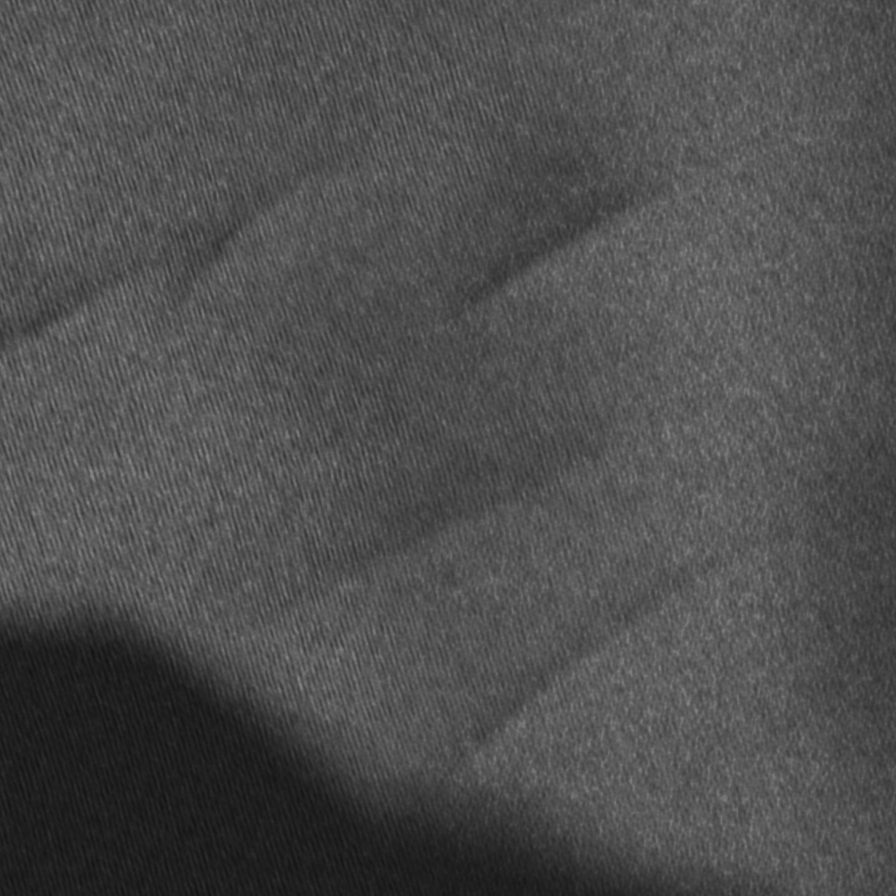
This texture is drawn by a Shadertoy shader. Its source:

```glsl
// Dark grey twill cloth under soft side light, with slanting creases and a
// deep shadow in the lower left corner. Broad light comes from soft spots and
// folds; the weave is warped threads, faint rows and short fine fibres.

#define CLOTH_GREY 0.346
#define SHADOW_GREY 0.120
#define THREADS 162.0
#define ROWS 125.0
#define TWILL_CONTRAST 0.105
#define ROW_CONTRAST 0.028
#define GRAIN_CONTRAST 0.31
#define CLUMP_CONTRAST 0.11
#define MOTTLE 0.028
#define FOLD_DEPTH 0.098
#define CREASE_SOFTNESS 0.012

const float TAU = 6.28319;
const vec2 THREAD_DIR = vec2(0.29, -0.957);
const vec2 FIBRE_DIR = vec2(-0.14, -0.99);
const vec2 ROW_DIR = vec2(0.64, 0.768);

float hash(vec2 p) {
    vec3 q = fract(p.xyx * 0.1031);
    q += dot(q, q.yzx + 33.33);
    return fract((q.x + q.y) * q.z);
}

vec2 gradient(vec2 cell) {
    float angle = TAU * hash(cell);
    return vec2(cos(angle), sin(angle));
}

float gradientNoise(vec2 p) {
    vec2 i = floor(p), f = fract(p);
    vec2 w = f * f * f * (f * (f * 6.0 - 15.0) + 10.0);
    vec2 e = vec2(1.0, 0.0);
    float low = mix(dot(gradient(i), f), dot(gradient(i + e), f - e), w.x);
    float high = mix(dot(gradient(i + e.yx), f - e.yx),
                     dot(gradient(i + e.xx), f - e.xx), w.x);
    return mix(low, high, w.y);
}

// Position across and along a direction
vec2 alignTo(vec2 dir, vec2 p) {
    return vec2(dot(p, vec2(-dir.y, dir.x)), dot(p, dir));
}

// Soft round patch of light, 1 at its centre
float spot(vec2 p, vec2 centre, vec2 radius) {
    vec2 q = (p - centre) / radius;
    return exp(-dot(q, q));
}

// Crease from a to b: dark on its upper side, faintly lit below
float fold(vec2 p, vec2 a, vec2 b, float width, float bow) {
    float len = length(b - a);
    vec2 q = alignTo((b - a) / len, p - a);
    float t = q.y / len;
    float s = clamp(t, 0.0, 1.0);
    float d = q.x - bow * 4.0 * s * (1.0 - s);
    float fade = smoothstep(-0.2, 0.3, t) * (1.0 - smoothstep(0.5, 1.2, t));
    float upper = smoothstep(-CREASE_SOFTNESS, CREASE_SOFTNESS, d);
    return fade * exp(-abs(d) / width) * mix(0.35, -1.0, upper);
}

// Broad light and shade of the draped cloth
float drape(vec2 p) {
    float light = CLOTH_GREY;
    light += 0.030 * spot(p, vec2(0.80, 0.55), vec2(0.15, 0.60));
    light += 0.020 * spot(p, vec2(0.12, 0.45), vec2(0.22, 0.14));
    light -= 0.052 * spot(p, vec2(0.47, 0.55), vec2(0.18, 0.20));
    light -= 0.050 * spot(p, vec2(0.61, 0.81), vec2(0.08, 0.06));
    light -= 0.030 * spot(p, vec2(0.42, 1.00), vec2(0.30, 0.18));
    light -= 0.040 * spot(p, vec2(0.98, 0.36), vec2(0.12, 0.14));
    light -= 0.070 * smoothstep(0.82, 1.04, p.x);

    vec2 q = p + 0.010 * gradientNoise(p * 9.0);
    float folds = fold(q, vec2(-0.10, 0.55), vec2(0.18, 0.71), 0.040, 0.0);
    folds += fold(q, vec2(0.20, 0.66), vec2(0.39, 0.83), 0.030, 0.015);
    folds += fold(q, vec2(0.52, 0.65), vec2(0.78, 0.80), 0.045, 0.010);
    folds += 0.5 * fold(q, vec2(0.30, 0.31), vec2(0.78, 0.55), 0.055, 0.0);
    folds += 0.7 * fold(q, vec2(0.46, 0.08), vec2(0.90, 0.41), 0.035, 0.035);
    return light + FOLD_DEPTH * folds;
}

// Share of light kept outside the corner shadow, softer to the right
float shadowMask(vec2 p) {
    float top = 0.313 - 0.195 * smoothstep(0.10, 0.46, p.x)
              - 0.34 * max(p.x - 0.46, 0.0);
    top += 0.02 * gradientNoise(p * 8.0 + 4.0);
    float softness = mix(0.040, 0.075, smoothstep(0.1, 0.5, p.x));
    return smoothstep(-softness, softness, p.y - top);
}

// Threads, faint rows, fibres and clumps, about -0.3 to 0.3
float weave(vec2 p) {
    vec2 q = alignTo(THREAD_DIR, p);
    q.x += 0.012 * gradientNoise(p * 3.0 + 7.0);
    q.x += 0.0008 * gradientNoise(p * 35.0);
    float right = smoothstep(0.25, 0.75, p.x + 0.4 * gradientNoise(p * 5.0));

    // Clear parallel threads on the left, fading to the right
    float lines = sin(TAU * THREADS * q.x) * mix(1.15, 0.4, right);
    lines *= 1.0 + 1.2 * gradientNoise(q * vec2(80.0, 60.0));
    float rows = sin(TAU * ROWS * (dot(p, ROW_DIR) + 0.01 * gradientNoise(p * 4.0)));
    rows *= 1.0 + gradientNoise(p * 50.0 + 17.0);

    // Fibres follow the threads on the left and stand upright on the right
    vec2 slanted = q * THREADS;
    vec2 upright = alignTo(FIBRE_DIR, p) * THREADS;
    float grain = mix(gradientNoise(slanted * vec2(1.45, 0.55)),
                      gradientNoise(upright * vec2(1.45, 0.60)), right);
    grain += 0.5 * gradientNoise(slanted * vec2(0.75, 0.30) + 31.0);
    grain += 0.55 * gradientNoise(p * 245.0 + 57.0);
    float glint = smoothstep(0.25, 0.6, grain);

    float clumps = gradientNoise(q * vec2(62.0, 38.0) + 23.0);
    return TWILL_CONTRAST * lines + ROW_CONTRAST * rows + CLUMP_CONTRAST * clumps
         + GRAIN_CONTRAST * (grain * 0.75 + 0.28 * (glint - 0.1));
}

void mainImage(out vec4 fragColor, in vec2 fragCoord) {
    vec2 p = fragCoord / iResolution.xy;

    float mottle = gradientNoise(p * 7.0) + 0.8 * gradientNoise(p * 24.0 + 5.0);
    float light = drape(p) + MOTTLE * mottle;
    float grey = mix(SHADOW_GREY, light, shadowMask(p));

    // Fade the weave where threads get finer than the pixels
    float detail = 1.0 - smoothstep(0.4, 0.7, THREADS / iResolution.y);
    grey *= 1.0 + detail * weave(p);

    fragColor = vec4(vec3(clamp(grey, 0.0, 1.0)), 1.0);
}
```
